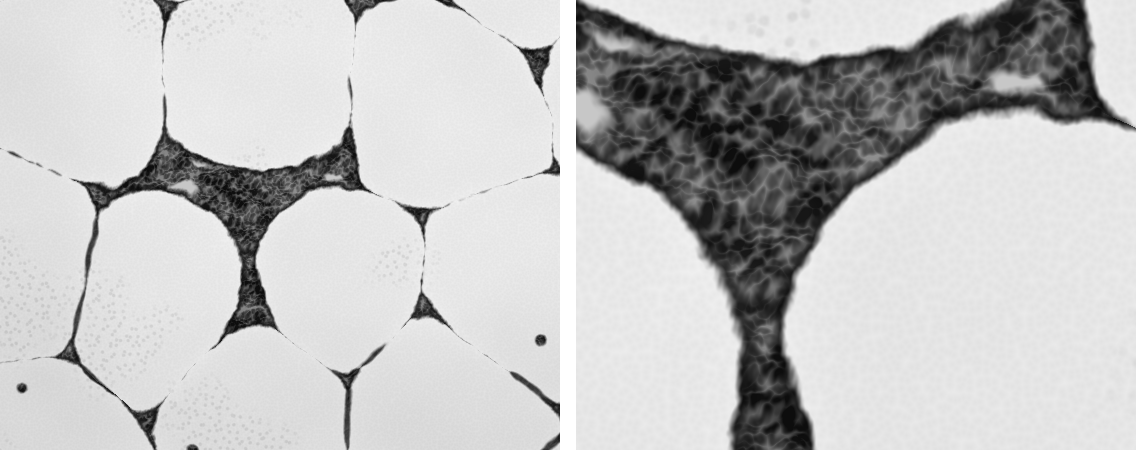
Left: the whole. Right: its middle third, enlarged.
A Shadertoy shader for this texture:

```glsl
// Micrograph of fat tissue: large pale rounded cells, broken thin walls, dark mottled junctions.

#define CELL_SIZE 0.44
#define JITTER 0.46
#define LATTICE_ORIGIN vec2(0.37, 0.43)
#define CLUMP_CENTRE vec2(0.56, 0.56)
#define CLUMP_FILLET 0.15
#define CLUMP_TIGHTNESS 13.0
#define CORNER_FILLET 0.055
#define EDGE_SOFTNESS 0.0038
#define PAPER 0.908
#define INK 0.07
#define FILM_GRAIN 0.030
#define GRAIN_SCALE 88.0

vec2 hash2(vec2 c) {
    vec3 q = fract(c.xyx * vec3(0.1031, 0.1030, 0.0973));
    q += dot(q, q.yzx + 33.33);
    return fract((q.xx + q.yz) * q.zy);
}

// Layered sines, roughly -1 to 1
float waves(vec2 p) {
    float sum = 0.0, amp = 0.5;
    for (int i = 0; i < 4; i++) {
        sum += amp * sin(p.x + 1.7 * sin(p.y)) * cos(p.y * 0.9 + 0.6 * p.x);
        p = mat2(0.8, -0.6, 0.6, 0.8) * p * 1.9 + 2.3;
        amp *= 0.6;
    }
    return sum * 1.3;
}

// Cellular noise: distance to the nearest point, and its random id
vec2 cellular(vec2 p) {
    vec2 base = floor(p), best = vec2(9.0, 0.0);
    for (int y = -1; y <= 1; y++)
    for (int x = -1; x <= 1; x++) {
        vec2 c = base + vec2(x, y), h = hash2(c);
        float d = length(c + h - p);
        if (d < best.x) best = vec2(d, hash2(c + 71.0).x);
    }
    return best;
}

float smoothMin(float a, float b, float k) {
    float h = max(k - abs(a - b), 0.0) / k;
    return min(a, b) - 0.25 * h * h * k;
}

// Centre of a fat cell on a jittered hexagonal lattice
vec2 cellCentre(vec2 i) {
    vec2 hex = vec2(i.x + 0.5 * mod(i.y, 2.0), 0.83 * i.y);
    return LATTICE_ORIGIN + CELL_SIZE * (hex + JITTER * (hash2(i + 5.0) - 0.5));
}

// x: distance to the straight wall; y: to the rounded cell, negative in junctions
vec2 wallAndOutline(vec2 p, float fillet) {
    vec2 q = (p - LATTICE_ORIGIN) / CELL_SIZE;
    vec2 base = floor(vec2(q.x, q.y / 0.83)), home = base;
    float nearest = 9.0;
    for (int y = -2; y <= 2; y++)
    for (int x = -2; x <= 2; x++) {
        vec2 i = base + vec2(x, y);
        float d = distance(p, cellCentre(i));
        if (d < nearest) { nearest = d; home = i; }
    }
    vec2 a = cellCentre(home), edge = vec2(1.0);
    for (int y = -2; y <= 2; y++)
    for (int x = -2; x <= 2; x++) {
        if (x == 0 && y == 0) continue;
        vec2 b = cellCentre(home + vec2(x, y));
        float d = dot(0.5 * (a + b) - p, normalize(b - a));
        edge = vec2(min(edge.x, d), smoothMin(edge.y, d, fillet));
    }
    return edge;
}

// 1 inside a soft edge, 0 outside
float cover(float d) { return 1.0 - smoothstep(-EDGE_SOFTNESS, EDGE_SOFTNESS, d); }

void mainImage(out vec4 fragColor, in vec2 fragCoord) {
    vec2 p = fragCoord / iResolution.y;
    vec2 bent = p + 0.012 * vec2(waves(p * 9.0), waves(p * 9.0 + 4.0));

    // Junction fillets vary and swell around the central clump
    vec2 off = p - CLUMP_CENTRE;
    float fillet = CORNER_FILLET * (1.0 + 0.9 * waves(p * 5.0 + 1.0))
                 + CLUMP_FILLET * exp(-CLUMP_TIGHTNESS * dot(off, off));
    vec2 edge = wallAndOutline(bent, max(fillet, 0.015));

    // Pale ground, greyer to the left and below, with film grain and dust
    float film = cellular(p * 170.0).x - 0.45;
    float shade = smoothstep(0.50, 0.0, p.y) + 0.7 * smoothstep(0.35, 0.0, p.x);
    float tone = PAPER - 0.050 * min(shade, 1.3) + 0.010 * waves(p * 7.0);
    float dust = smoothstep(0.35, 0.10, cellular(p * 60.0).x) * smoothstep(0.25, 0.6, waves(p * 4.0 + 5.0));
    tone += FILM_GRAIN * film - 0.07 * dust;
    tone += 0.02 * exp(-max(edge.y, 0.0) / 0.014);

    // Thin walls: tapered strokes, faint beaded stretches and gaps
    float solid = smoothstep(0.08, 0.55, waves(p * 7.0 + 2.0));
    float beads = smoothstep(0.60, 0.20, cellular(p * 50.0).x);
    float present = smoothstep(-0.25, 0.10, waves(p * 6.0 + 7.0));
    float width = 0.0055 * solid + 0.001 * waves(p * 80.0);
    float wall = cover(edge.x - width - 0.001);
    wall *= mix(beads * 0.75 * present, 0.95, smoothstep(0.0, 0.35, solid));

    // Junction matter: fine fibrous mottle, dark rim, a few pale holes
    float body = edge.y + 0.002 + 0.003 * waves(p * 70.0);
    vec2 fibre = mat2(0.9, -0.5, 0.6, 1.2) * p + 0.010 * waves(p * 45.0);
    float mottle = smoothstep(0.15, 0.90, cellular(fibre * GRAIN_SCALE).x);
    mottle = clamp(0.6 * mottle + 0.22 + 0.45 * waves(p * 60.0 + 3.0), 0.0, 1.0);
    float rim = smoothstep(-0.012, -0.002, body);
    float matterTone = INK + 0.46 * mottle * (1.0 - 0.75 * rim) + 0.06 * waves(p * 22.0);
    vec2 pore = cellular(bent * vec2(8.0, 13.0) + 0.15 * waves(p * 30.0));
    float hole = smoothstep(0.30, 0.16, pore.x) * step(0.70, pore.y);
    matterTone = mix(matterTone, 0.78, hole * smoothstep(-0.008, -0.018, body));

    // Scattered small round nuclei with paler cores
    vec2 spot = cellular(p * 6.0 + 3.0);
    float radius = spot.x / 6.0 + 0.002 * waves(p * 60.0);
    float nucleus = step(0.88, spot.y) * cover(radius - 0.012);

    tone = mix(tone, INK + 0.08 + 0.12 * mottle, wall);
    tone = mix(tone, INK + 0.35 * mottle, nucleus);
    tone = mix(tone, matterTone, cover(body));
    fragColor = vec4(vec3(clamp(tone, 0.05, 0.95)), 1.0);
}
```
